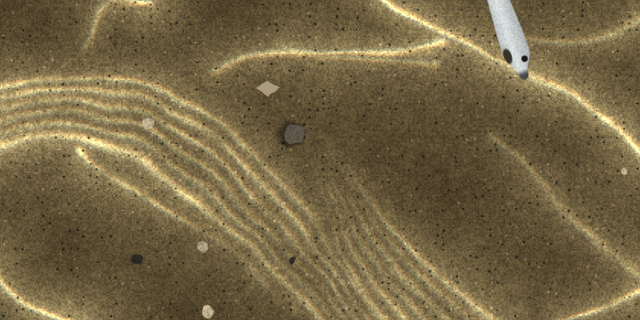
Give the GLSL for this texture, as a Shadertoy shader.

```glsl
// Sunlit sand under shallow water: caustic strands, grains, pebbles and a small fish.
#define SHADE vec3(0.315, 0.265, 0.168)
#define SUNLIT vec3(0.94, 0.85, 0.60)
#define SILVER vec3(0.82, 0.84, 0.84)
#define SLATE vec3(0.36, 0.33, 0.28)
#define SHELL vec3(0.74, 0.68, 0.55)
#define CORE_WIDTH 0.0095
#define CORE_LIGHT 0.58
#define HALO_WIDTH 0.085
#define HALO_LIGHT 0.50
#define FRINGE 0.0022
#define WOBBLE 0.022
#define GRAIN 0.50

float hash(vec2 p) {
    vec3 q = fract(p.xyx * 0.1031);
    q += dot(q, q.yzx + 33.33);
    return fract((q.x + q.y) * q.z);
}

float noise(vec2 p) {
    vec2 i = floor(p), f = fract(p);
    f = f * f * (3.0 - 2.0 * f);
    return mix(mix(hash(i), hash(i + vec2(1, 0)), f.x),
               mix(hash(i + vec2(0, 1)), hash(i + 1.0), f.x), f.y);
}

vec2 bezier(vec2 a, vec2 b, vec2 c, vec2 d, float t) {
    float s = 1.0 - t;
    return s * s * s * a + 3.0 * s * t * (s * b + t * c) + t * t * t * d;
}

// Accumulated light
vec3 core = vec3(0);
float halo = 0.0;

// One caustic strand; power gives its strength at both ends
void strand(vec2 p, vec2 a, vec2 b, vec2 c, vec2 d, vec2 power) {
    float best = 9.0, side = 1.0, along = 0.0;
    vec2 from = a;
    for (int i = 1; i <= 12; i++) {
        vec2 to = bezier(a, b, c, d, float(i) / 12.0);
        vec2 v = to - from, w = p - from;
        float h = clamp(dot(w, v) / dot(v, v), 0.0, 1.0);
        float dist = length(w - v * h);
        if (dist < best) {
            best = dist;
            side = v.x * w.y - v.y * w.x < 0.0 ? -1.0 : 1.0;
            along = (float(i) - 1.0 + h) / 12.0;
        }
        from = to;
    }
    float strength = mix(power.x, power.y, along);
    float width = CORE_WIDTH * (0.65 + 0.8 * noise(p * 7.0 + a * 20.0));
    vec3 offset = (best * side + FRINGE * vec3(-1, 0, 1)) / width;
    float flicker = 0.4 + 1.1 * noise(p * 11.0 + d * 30.0);
    core = max(core, strength * flicker * (0.75 * exp(-offset * offset) + 0.25 * exp(-best / 0.022)));
    halo = max(halo, strength * exp(-best / HALO_WIDTH));
}

// Round spots scattered over a grid; x is coverage, y a random tone
vec2 scatter(vec2 p, float freq, float share, float radius, float px) {
    p *= freq;
    vec2 cell = floor(p);
    vec2 center = 0.3 + 0.4 * vec2(hash(cell + 7.1), hash(cell + 19.7));
    float r = radius * (0.6 + 0.8 * hash(cell + 41.3));
    float d = length(fract(p) - center) - r;
    float on = step(hash(cell + 3.9), share);
    return vec2(on * (1.0 - smoothstep(-px * freq, px * freq, d)), hash(cell + 63.0));
}

void mainImage(out vec4 fragColor, in vec2 fragCoord) {
    vec2 p = fragCoord / iResolution.y;
    float px = 1.0 / iResolution.y;
    vec2 q = p + WOBBLE * (vec2(noise(p * 9.0), noise(p * 9.0 + 50.0)) - 0.5);

    // Main ridges
    strand(q, vec2(1.19, 1.02), vec2(1.42, 0.80), vec2(1.78, 0.80), vec2(2.03, 0.50), vec2(1.0, 1.05));
    strand(q, vec2(1.38, 0.86), vec2(1.15, 0.78), vec2(0.92, 0.90), vec2(0.66, 0.78), vec2(1.1, 0.5));
    strand(q, vec2(1.36, 0.79), vec2(1.20, 0.81), vec2(1.05, 0.80), vec2(0.90, 0.85), vec2(0.5, 0.8));
    strand(q, vec2(0.47, 1.00), vec2(0.24, 1.02), vec2(0.36, 0.88), vec2(0.20, 0.80), vec2(1.0, 0.2));
    strand(q, vec2(0.24, 0.53), vec2(0.38, 0.38), vec2(0.58, 0.38), vec2(0.84, 0.10), vec2(0.95, 0.25));
    strand(q, vec2(1.54, 0.58), vec2(1.70, 0.46), vec2(1.78, 0.28), vec2(2.02, 0.13), vec2(0.25, 0.65));
    strand(q, vec2(1.64, 0.88), vec2(1.82, 0.86), vec2(1.90, 0.88), vec2(2.02, 0.96), vec2(0.4, 0.8));
    strand(q, vec2(1.74, 0.00), vec2(1.85, 0.03), vec2(1.92, 0.06), vec2(2.02, 0.10), vec2(0.6, 0.9));
    strand(q, vec2(-0.02, 0.18), vec2(0.06, 0.06), vec2(0.05, 0.03), vec2(0.26, -0.01), vec2(0.7, 1.0));

    // Two fans of ripples
    for (int i = 0; i < 6; i++) {
        float k = float(i) / 5.0, vary = 0.75 + 0.5 * hash(vec2(i, 5));
        strand(q, mix(vec2(-0.01, 0.72), vec2(-0.01, 0.55), k), mix(vec2(0.50, 0.84), vec2(0.35, 0.65), k),
               mix(vec2(0.75, 0.70), vec2(0.55, 0.45), k), mix(vec2(1.19, -0.01), vec2(1.02, -0.01), k),
               vec2(0.95, 0.45) * vary);
        strand(q, mix(vec2(0.98, 0.50), vec2(1.03, 0.56), k), mix(vec2(1.02, 0.30), vec2(1.18, 0.35), k),
               mix(vec2(1.10, 0.15), vec2(1.25, 0.20), k), mix(vec2(1.20, -0.01), vec2(1.56, -0.01), k),
               vec2(0.08, 0.75) * vary);
    }

    // Sand: broad mottling and fine grain
    float mottle = noise(p * 5.0) + 0.6 * noise(p * 28.0) - 0.8;
    float grain = 0.25 * noise(p * 75.0) + 0.75 * noise(p * 210.0) - 0.5;
    vec3 light = HALO_LIGHT * halo + CORE_LIGHT * core + 0.09 * mottle;
    vec3 col = mix(SHADE, SUNLIT, light) * (1.0 + GRAIN * grain);
    col *= 1.0 - 0.6 * scatter(p, 48.0, 0.16, 0.13, px).x;
    col = mix(col, col * 1.3 + 0.12, 0.8 * scatter(p + 3.3, 40.0, 0.13, 0.10, px).x);

    // Pebbles, one larger stone and a shell chip
    vec2 rough = p + 0.012 * (vec2(noise(p * 40.0), noise(p * 40.0 + 9.0)) - 0.5);
    vec2 pebble = scatter(rough + 0.13, 4.5, 0.28, 0.065, px);
    vec3 stone = mix(SLATE * 0.5, SHELL, smoothstep(0.25, 0.7, pebble.y));
    col = mix(col, stone * (1.0 + 0.4 * grain), pebble.x);
    float slab = length((rough - vec2(0.92, 0.58)) * vec2(1.0, 1.15)) - 0.034;
    col *= 1.0 - 0.4 * smoothstep(0.018, 0.0, slab + (p.x - 0.92) * 0.25);
    col = mix(col, SLATE * (1.0 + 0.3 * grain), smoothstep(px, -px, slab));
    vec2 chip = abs(rough - vec2(0.84, 0.725));
    col = mix(col, SHELL, 0.8 * smoothstep(px, -px, chip.x * 0.7 + chip.y - 0.026));

    // Fish: tapered silver body, gill, dark snout and eye
    vec2 tail = vec2(1.54, 1.05), axis = vec2(0.098, -0.285), rel = p - tail;
    float h = clamp(dot(rel, axis) / dot(axis, axis), 0.0, 1.0);
    float across = (axis.x * rel.y - axis.y * rel.x) / length(axis);
    float girth = 0.032 + 0.010 * smoothstep(0.0, 0.7, h) - 0.028 * smoothstep(0.75, 1.0, h);
    float body = length(rel - axis * h) - girth;
    vec3 skin = SILVER * (1.05 - 5.0 * abs(across + 0.008) + 0.15 * grain);
    skin *= 1.0 - 0.65 * smoothstep(0.93, 1.0, h);
    float gill = length(vec2(across + 0.030, (h - 0.76) * 0.16)) - 0.013;
    skin = mix(skin, SLATE * 0.6, smoothstep(px, -px, gill));
    float eye = length(vec2(across - 0.018, (h - 0.84) * 0.3));
    skin = mix(skin, SLATE * 0.3, smoothstep(0.010 + px, 0.010 - px, eye));
    col = mix(col, skin, smoothstep(px, -px, body));

    fragColor = vec4(clamp(col, 0.0, 1.0), 1.0);
}
```
